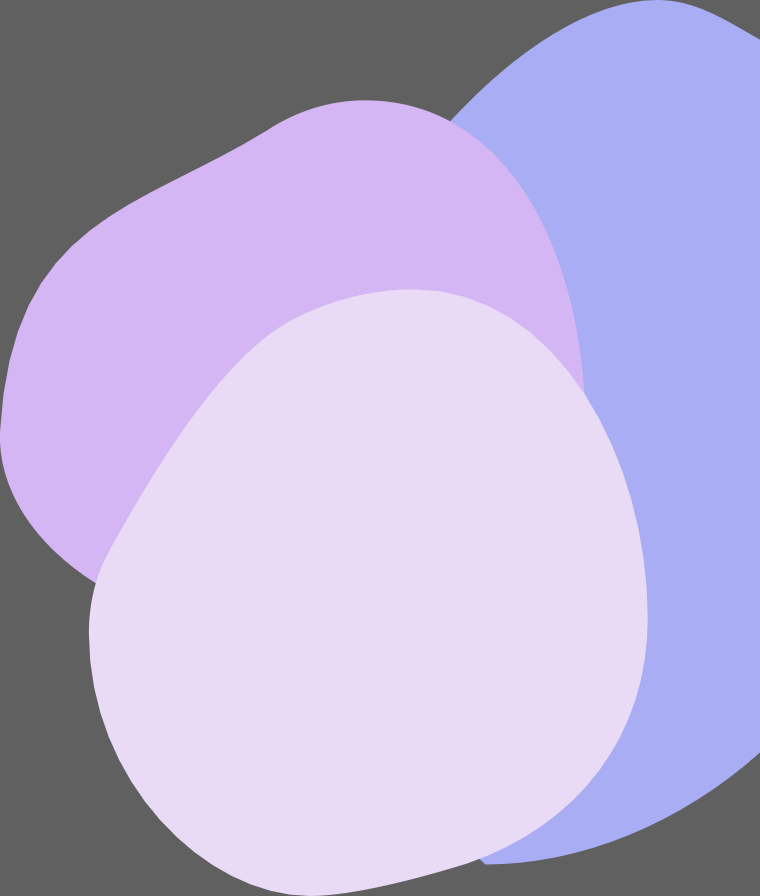
Reproduce this background procedurally as a Shadertoy shader.

```glsl
#define GRID vec2(650.0, 768.0)
#define STEPS 16
#define GREY vec3(0.376, 0.376, 0.376)
#define BLUE vec3(0.663, 0.680, 0.957)
#define LILAC vec3(0.827, 0.714, 0.953)
#define PALE vec3(0.914, 0.853, 0.961)

// Closed outline traced around one sample point
struct Outline {
    vec2 point;
    vec2 pen;
    float distSq;
    float side;
};

Outline startAt(vec2 point, float x, float y) {
    return Outline(point, vec2(x, y), 1e9, 1.0);
}

// Nearest distance to a segment; side flips at each crossing of a ray
void lineTo(inout Outline o, vec2 end) {
    vec2 edge = end - o.pen;
    vec2 rel = o.point - o.pen;
    float along = clamp(dot(rel, edge) / max(dot(edge, edge), 1e-6), 0.0, 1.0);
    vec2 gap = rel - edge * along;
    o.distSq = min(o.distSq, dot(gap, gap));
    bool spans = (o.pen.y > o.point.y) != (end.y > o.point.y);
    if (spans && rel.x < edge.x * rel.y / edge.y) o.side = -o.side;
    o.pen = end;
}

// Cubic curve from the pen: two handles, then the end point
void curveTo(inout Outline o, vec4 handles, vec2 end) {
    vec2 start = o.pen;
    for (int i = 1; i <= STEPS; i++) {
        float t = float(i) / float(STEPS);
        float s = 1.0 - t;
        vec2 next = s * s * s * start + 3.0 * s * s * t * handles.xy
                  + 3.0 * s * t * t * handles.zw + t * t * t * end;
        lineTo(o, next);
    }
}

float signedDistance(Outline o) {
    return o.side * sqrt(o.distSq);
}

// Tall blob running off the right edge
float blueBlob(vec2 p) {
    Outline o = startAt(p, 385.0, 104.0);
    curveTo(o, vec4(440, 44, 505, 0), vec2(562, 0));
    curveTo(o, vec4(595, 0, 620, 17), vec2(650, 34));
    curveTo(o, vec4(850, 150, 850, 470), vec2(650, 645));
    curveTo(o, vec4(583, 705, 498, 741), vec2(415, 741));
    curveTo(o, vec4(380, 741, 330, 160), vec2(385, 104));
    return signedDistance(o);
}

// Wide blob at the upper left
float lilacBlob(vec2 p) {
    Outline o = startAt(p, 0.0, 370.0);
    curveTo(o, vec4(10, 187, 118, 180), vec2(228, 112));
    curveTo(o, vec4(252, 96, 281, 86), vec2(312, 86));
    curveTo(o, vec4(338, 86, 363, 92), vec2(385, 104));
    curveTo(o, vec4(457, 143, 494, 238), vec2(500, 340));
    curveTo(o, vec4(503, 380, 200, 560), vec2(82, 500));
    curveTo(o, vec4(28, 466, -2, 418), vec2(0, 370));
    return signedDistance(o);
}

// Large rounded blob in front
float paleBlob(vec2 p) {
    Outline o = startAt(p, 354.0, 248.0);
    curveTo(o, vec4(477, 248, 554, 394), vec2(554, 530));
    curveTo(o, vec4(554, 630, 495, 707), vec2(400, 740));
    curveTo(o, vec4(355, 754, 300, 768), vec2(265, 768));
    curveTo(o, vec4(176, 768, 76, 670), vec2(76, 543));
    curveTo(o, vec4(76, 517, 82, 493), vec2(93, 473));
    curveTo(o, vec4(140, 387, 195, 303), vec2(250, 274));
    curveTo(o, vec4(283, 257, 318, 248), vec2(354, 248));
    return signedDistance(o);
}

float coverage(float dist, float pixel) {
    return clamp(0.5 - dist / pixel, 0.0, 1.0);
}

void mainImage(out vec4 fragColor, in vec2 fragCoord) {
    // Design grid stretched over the canvas, y pointing down
    vec2 uv = fragCoord / iResolution.xy;
    vec2 p = vec2(uv.x, 1.0 - uv.y) * GRID;
    float pixel = GRID.y / iResolution.y;

    // Layers from back to front
    vec3 color = GREY;
    color = mix(color, BLUE, coverage(blueBlob(p), pixel));
    color = mix(color, LILAC, coverage(lilacBlob(p), pixel));
    color = mix(color, PALE, coverage(paleBlob(p), pixel));
    fragColor = vec4(color, 1.0);
}
```
